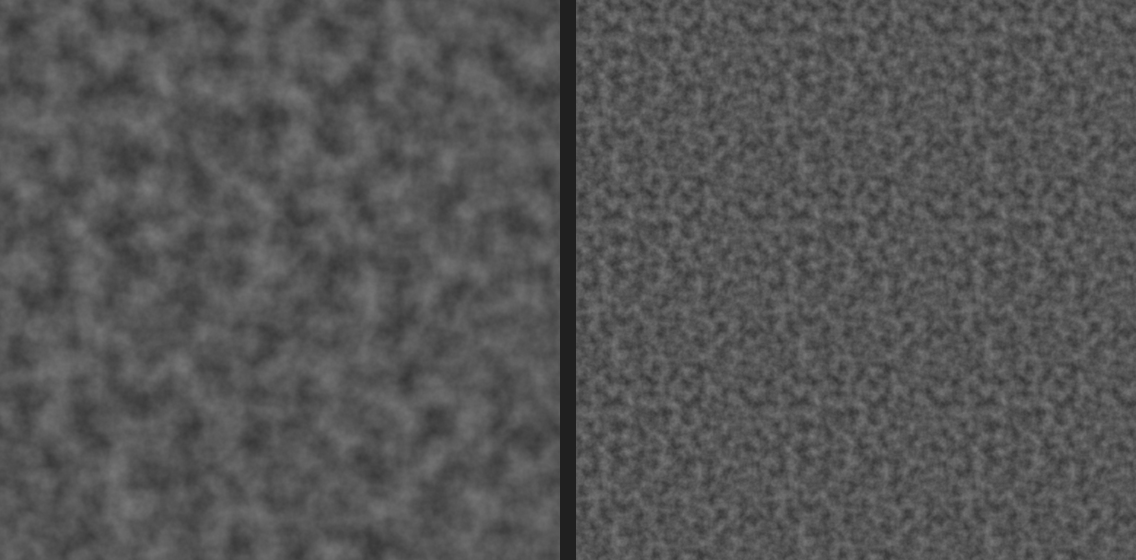
Left: one tile. Right: repeated 3 by 3.
Write a three.js fragment shader that draws this texture.

```glsl
// Soft dark grey cloud mottling, like worn stone or smoke.
// Sums octaves of gradient noise whose lattices wrap at whole cell counts,
// so the square tiles without a seam.

varying vec2 vUv;

const float BASE_CELLS = 16.0;   // cells across the canvas in the coarsest octave
const int   OCTAVES    = 5;
const float GAIN       = 0.5;    // amplitude ratio between octaves
const float MEAN_GREY  = 0.335;
const float CONTRAST   = 0.165;

// Sine-free hash of a lattice cell and a seed, two values in 0..1
vec2 hash2(vec2 cell, float seed) {
  vec3 p = fract(vec3(cell.xyx + seed * 17.3) * vec3(0.1031, 0.1030, 0.0973));
  p += dot(p, p.yzx + 33.33);
  return fract((p.xx + p.yz) * p.zy);
}

// Slope of the lattice point at `corner`, projected on the way to the sample
float cornerRamp(vec2 cell, vec2 f, vec2 corner, float period, float seed) {
  vec2 wrapped = floor(mod(cell + corner + 0.5, period));
  vec2 slope = normalize(hash2(wrapped, seed) - 0.5 + 1e-5);
  return dot(slope, f - corner);
}

// Gradient noise centred on zero that repeats every `period` cells
float wrappedNoise(vec2 p, float period, float seed) {
  vec2 cell = floor(p);
  vec2 f = p - cell;
  vec2 blend = f * f * f * (f * (f * 6.0 - 15.0) + 10.0);
  float bottom = mix(cornerRamp(cell, f, vec2(0.0, 0.0), period, seed),
                     cornerRamp(cell, f, vec2(1.0, 0.0), period, seed), blend.x);
  float top = mix(cornerRamp(cell, f, vec2(0.0, 1.0), period, seed),
                  cornerRamp(cell, f, vec2(1.0, 1.0), period, seed), blend.x);
  return mix(bottom, top, blend.y);
}

// Layered noise, each octave twice as fine as the last
float cloud(vec2 uv) {
  float total = 0.0;
  float amplitude = 1.0;
  float cells = BASE_CELLS;
  for (int i = 0; i < OCTAVES; i++) {
    total += amplitude * wrappedNoise(uv * cells, cells, float(i) + 1.0);
    amplitude *= GAIN;
    cells *= 2.0;
  }
  return total;
}

void main() {
  float grey = MEAN_GREY + CONTRAST * cloud(vUv);
  gl_FragColor = vec4(vec3(grey), 1.0);
}
```
